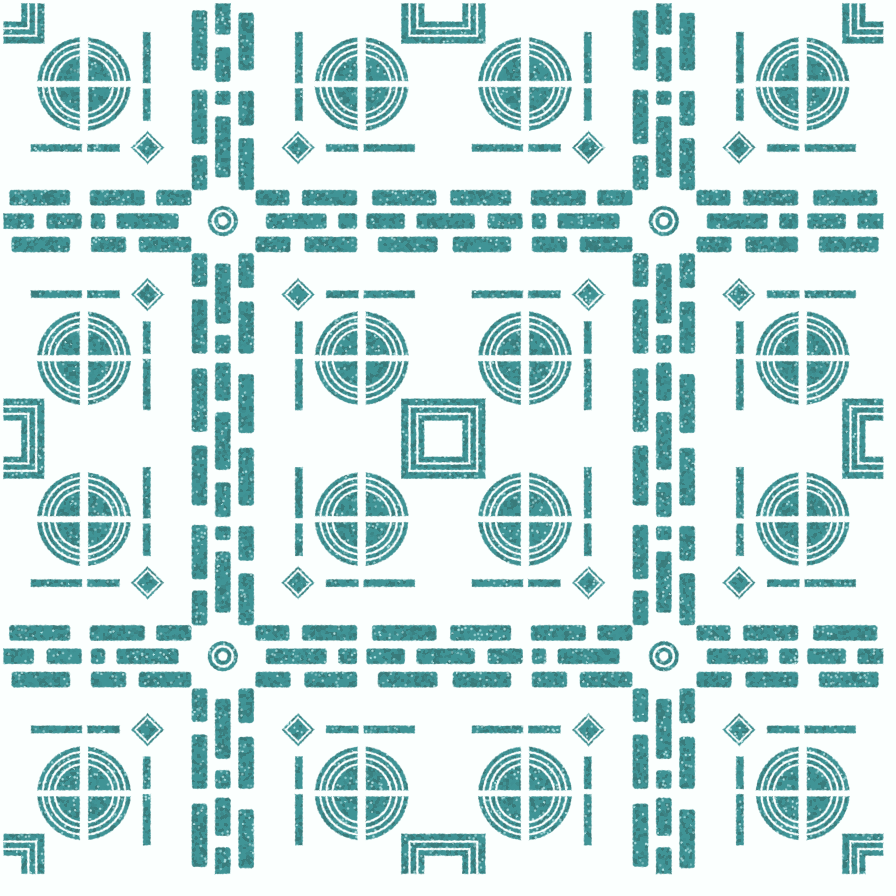
Write a Shadertoy shader that draws this pattern.

```glsl
// Teal block-print tile: brick lanes cross at ringed knots and frame panels of
// quartered discs, diamonds, bars and a nested square. Two periods each way,
// drawn with folded distance functions and worn by cellular noise.

const vec2 PERIOD = vec2(378.0, 373.0);   // in 768ths of the canvas

// Start and end of each brick along a lane: 6 + 7 + 6 bricks in three rows.
const vec2 BRICKS[19] = vec2[19](
    vec2(28, 57), vec2(68, 115), vec2(128, 183), vec2(195, 247), vec2(264, 311), vec2(321, 351),
    vec2(37, 89), vec2(99, 115), vec2(123, 156), vec2(166, 216), vec2(227, 257), vec2(265, 277), vec2(287, 340),
    vec2(28, 58), vec2(70, 115), vec2(133, 184), vec2(197, 247), vec2(265, 295), vec2(306, 351));

vec2 hash2(vec2 p) {
    vec3 q = fract(p.xyx * vec3(0.1031, 0.1030, 0.0973));
    q += dot(q, q.yzx + 33.33);
    return fract((q.xx + q.yz) * q.zy);
}

// Distance to the nearest scattered point, and that point's random value.
vec2 cells(vec2 p) {
    vec2 id = floor(p), best = vec2(9.0, 0.0);
    for (int y = -1; y <= 1; y++)
    for (int x = -1; x <= 1; x++) {
        vec2 c = id + vec2(x, y);
        float d = length(c + hash2(c) - p);
        if (d < best.x) best = vec2(d, hash2(c + 57.0).x);
    }
    return best;
}

float box(vec2 p, vec2 size, float radius) {
    vec2 q = abs(p) - size + radius;
    return length(max(q, 0.0)) + min(max(q.x, q.y), 0.0) - radius;
}

// p.x runs along the lane from a knot, p.y across it.
float brickLane(vec2 p) {
    float d = 1e3;
    for (int i = 0; i < 19; i++) {
        float row = i < 6 ? -20.0 : i < 13 ? 0.0 : 20.0;
        vec2 span = BRICKS[i];
        vec2 mid = vec2((span.x + span.y) * 0.5, row);
        d = min(d, box(p - mid, vec2((span.y - span.x) * 0.5, 6.6), 2.5));
    }
    return d;
}

// Disc with three engraved circles, cut in four by a cross.
float quarteredDisc(vec2 p) {
    float r = length(p);
    float groove = 25.0 + 5.2 * clamp(round((r - 25.0) / 5.2), 0.0, 2.0);
    float d = max(r - 40.0, 0.95 - abs(r - groove));
    return max(d, max(3.7 - abs(p.x), 2.7 - abs(p.y)));
}

float nestedSquare(vec2 p) {
    p.y *= 1.05;
    float edge = max(abs(p.x), abs(p.y));
    float d = max(edge - 36.0, 16.3 - edge);
    return max(d, 1.0 - min(abs(edge - 29.0), abs(edge - 22.3)));
}

float diamond(vec2 p) {
    float edge = abs(p.x) + abs(p.y);
    return max(edge - 14.0, 1.2 - abs(edge - 10.6)) * 0.707;
}

// A long and a short bar along x, parted by a small gap.
float splitBar(vec2 p) {
    return max(box(p - vec2(62.5, 123.8), vec2(38.0, 3.2), 0.3), 2.3 - abs(p.x - 70.5));
}

float pattern(vec2 p) {
    // Panel motifs, mirrored about the panel centre
    vec2 panel = abs(mod(p - vec2(380, 376) + PERIOD * 0.5, PERIOD) - PERIOD * 0.5);
    float d = min(nestedSquare(panel), quarteredDisc(panel - vec2(70, 69)));
    d = min(d, diamond(panel - vec2(124.5, 123.5)));
    d = min(d, min(splitBar(panel), splitBar(panel.yx)));

    // Lanes and the two-ringed knot where they meet
    vec2 along = mod(p - vec2(191.0, 189.5), PERIOD);
    vec2 across = along - PERIOD * step(PERIOD * 0.5, along);
    d = min(d, brickLane(vec2(along.x, across.y)));
    d = min(d, brickLane(vec2(along.y * PERIOD.x / PERIOD.y, across.x)));
    float r = length(across);
    d = min(d, min(abs(r - 11.2) - 1.6, abs(r - 5.7) - 1.7));

    // Print ends at a thin margin
    return max(d, box(p - vec2(380, 376), vec2(377, 373), 0.0));
}

void mainImage(out vec4 fragColor, in vec2 fragCoord) {
    vec2 uv = fragCoord / iResolution.xy;
    vec2 p = vec2(uv.x, 1.0 - uv.y) * 768.0;
    float soft = max(0.8, 460.0 / iResolution.y);

    // Ink with fine grain and slightly rough edges
    vec2 grain = cells(p / 2.6);
    float d = pattern(p) + (grain.x - 0.45) * 0.7;
    vec3 ink = mix(vec3(0.25, 0.58, 0.59), vec3(0.22, 0.47, 0.47),
                   smoothstep(0.5, 0.9, grain.y) * 0.9);

    // Pale specks, denser in drifting patches
    float patches = 0.5 + 0.25 * (sin(p.x * 0.071 + 2.0 * sin(p.y * 0.043)) + sin(p.y * 0.083 - p.x * 0.029));
    vec2 speck = cells(p / 3.4 + 19.0);
    float worn = step(0.86 - 0.18 * patches, speck.y);
    worn *= smoothstep(0.5, 0.1, speck.x) * (0.35 + 0.45 * hash2(floor(p / 7.0)).x);
    ink = mix(ink, vec3(0.82, 0.97, 0.97), worn);

    fragColor = vec4(mix(vec3(0.985, 1.0, 0.995), ink, smoothstep(soft, -soft, d)), 1.0);
}
```
